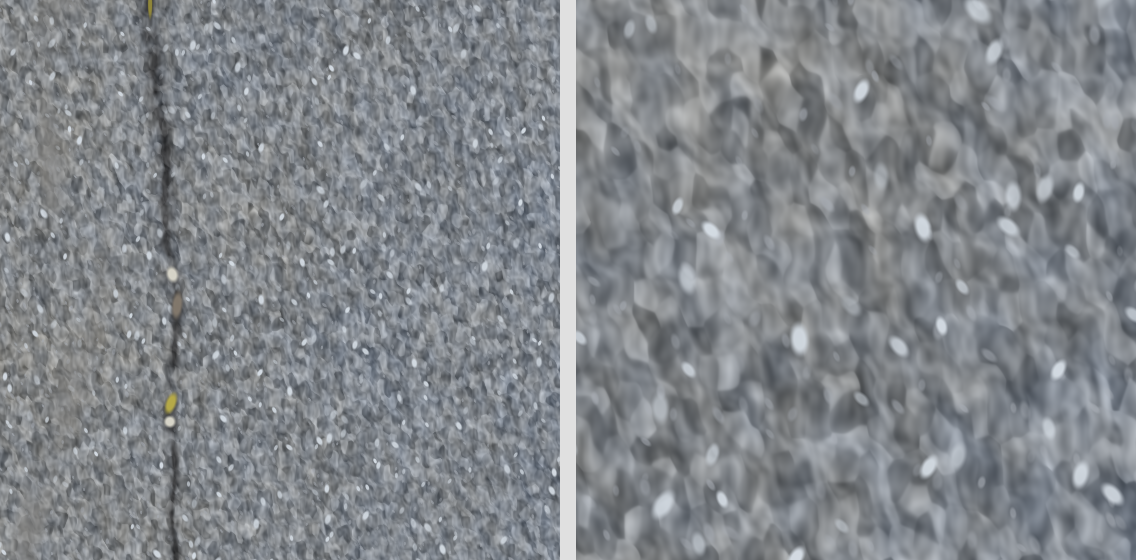
Left, the full canvas; right, a detail of the centre.
Give the GLSL for this texture, as a Shadertoy shader.

```glsl
// Weathered asphalt: fine upright grains, scattered pale chips and a dark crack
// with bits of debris. Smoothed cell tones and gradient noise make the grain,
// jittered ellipses the chips, and a noisy distance to a curve the crack.

const vec3 ASPHALT = vec3(0.500, 0.517, 0.536);
const vec3 WARM_SHIFT = vec3(0.022, 0.004, -0.026);
const vec3 CHIP_COLOR = vec3(0.83, 0.86, 0.89);
const vec3 DULL_CHIP_COLOR = vec3(0.66, 0.68, 0.71);
const vec3 DUST_COLOR = vec3(0.53, 0.525, 0.515);
const vec3 CRACK_COLOR = vec3(0.21, 0.21, 0.215);
const vec3 PEBBLE_COLOR = vec3(0.87, 0.86, 0.81);
const vec3 LEAF_COLOR = vec3(0.73, 0.68, 0.28);
const vec3 TWIG_COLOR = vec3(0.52, 0.48, 0.43);

const vec2 GRAIN_FREQ = vec2(105.0, 66.0);
const float GRAIN_LEAN = 0.18;
const float CELL_CONTRAST = 0.22;
const float COARSE_CONTRAST = 0.16;
const float FINE_CONTRAST = 0.14;
const float CHIP_GRID = 46.0;
const float CHIP_SHARE = 0.14;
const float DULL_GRID = 74.0;
const float DULL_SHARE = 0.22;
const float CRACK_WIDTH = 0.017;

vec3 hash3(vec2 p) {
    vec3 q = fract(p.xyx * vec3(0.1031, 0.1030, 0.0973));
    q += dot(q, q.yxz + 33.33);
    return fract((q.xxy + q.yzz) * q.zyx);
}

float cornerSlope(vec2 cell, vec2 offset) {
    float angle = 6.28318 * hash3(cell + 71.0).x;
    return dot(vec2(cos(angle), sin(angle)), offset);
}

float gradientNoise(vec2 p) {
    vec2 i = floor(p), f = fract(p);
    vec2 u = f * f * f * (f * (f * 6.0 - 15.0) + 10.0);
    vec2 e = vec2(1.0, 0.0);
    float low = mix(cornerSlope(i, f), cornerSlope(i + e, f - e), u.x);
    float high = mix(cornerSlope(i + e.yx, f - e.yx), cornerSlope(i + 1.0, f - 1.0), u.x);
    return mix(low, high, u.y);
}

// Random tone per grain, blended softly where grains meet.
float grainTone(vec2 p) {
    vec2 cell = floor(p);
    float sum = 0.0, weight = 0.0;
    for (int y = -1; y <= 1; y++)
    for (int x = -1; x <= 1; x++) {
        vec2 id = cell + vec2(x, y);
        vec3 h = hash3(id + 19.0);
        vec2 d = p - id - h.xy;
        float w = exp(-11.0 * dot(d, d));
        sum += w * (h.z - 0.5);
        weight += w;
    }
    return sum / weight;
}

float ellipse(vec2 d, vec2 radius, float angle) {
    float c = cos(angle), s = sin(angle);
    d = vec2(c * d.x + s * d.y, c * d.y - s * d.x) / radius;
    return 1.0 - smoothstep(0.55, 1.3, length(d));
}

// Coverage of scattered chips; share is the part of cells that hold one.
float chips(vec2 p, float share, float seed) {
    vec2 cell = floor(p);
    float cover = 0.0;
    for (int y = -1; y <= 1; y++)
    for (int x = -1; x <= 1; x++) {
        vec2 id = cell + vec2(x, y);
        vec3 place = hash3(id + seed);
        vec3 form = hash3(id + seed + 43.0);
        vec2 radius = vec2(0.13, 0.23) + vec2(0.12, 0.22) * form.x * form.x;
        float chip = ellipse(p - id - place.xy, radius, (form.y - 0.4) * 1.5);
        cover = max(cover, chip * step(place.z, share) * mix(0.4, 1.0, form.z));
    }
    return cover;
}

float crackX(float y) {
    return 0.31 - 0.04 * smoothstep(0.45, 1.0, y) + 0.016 * gradientNoise(vec2(y * 9.0, 3.5));
}

void debris(inout vec3 color, vec2 uv, float y, vec2 radius, float angle, vec3 tint) {
    vec2 d = uv - vec2(crackX(y), y);
    color = mix(color, CRACK_COLOR, 0.5 * ellipse(d + vec2(0.0, 0.006), radius * 1.35, angle));
    color = mix(color, tint, 0.95 * ellipse(d, radius, angle));
}

void mainImage(out vec4 fragColor, in vec2 fragCoord) {
    vec2 uv = fragCoord / iResolution.y;
    vec2 leaning = vec2(uv.x + GRAIN_LEAN * uv.y, uv.y);
    vec2 p = leaning * GRAIN_FREQ + 0.5 * gradientNoise(uv * 45.0);

    // Grain and broad drift in tone and hue
    float grain = CELL_CONTRAST * grainTone(p)
        + COARSE_CONTRAST * gradientNoise(p * 0.62 + 11.0)
        + FINE_CONTRAST * gradientNoise(p * 1.5 + 37.0);
    float drift = gradientNoise(uv * vec2(5.0, 4.0) + 8.0);
    float warmth = 0.7 * drift + 0.9 * gradientNoise(p * 0.4 + 53.0) + 0.4 - 0.8 * uv.x;
    vec3 color = ASPHALT + grain + 0.025 * gradientNoise(uv * 9.0 + 5.0) + WARM_SHIFT * warmth;

    // Dust dulls the left side in upright smears
    float dust = smoothstep(0.0, 0.5, gradientNoise(uv * vec2(13.0, 4.0) + 2.3));
    dust *= 1.0 - smoothstep(0.08, 0.28, uv.x);
    color = mix(color, DUST_COLOR, 0.6 * dust);

    // Pale chips
    float clean = 1.0 - 0.7 * dust;
    color = mix(color, DULL_CHIP_COLOR, 0.6 * clean * chips(leaning * DULL_GRID, DULL_SHARE, 5.0));
    color = mix(color, CHIP_COLOR, clean * chips(uv * CHIP_GRID, CHIP_SHARE, 90.0));

    // Crack: a broken dark line inside a wider, blotchy shade
    float away = abs(uv.x - crackX(uv.y));
    float width = CRACK_WIDTH * mix(0.65, 1.25, smoothstep(0.3, 0.75, uv.y));
    float blotch = smoothstep(-0.25, 0.35, gradientNoise(uv * vec2(62.0, 38.0) + 17.0));
    float core = exp(-pow(away / (0.32 * width), 2.0));
    core *= smoothstep(-0.3, 0.25, gradientNoise(vec2(uv.y * 21.0, 7.5)));
    float shade = exp(-pow(away / width, 2.0)) * (0.2 + 0.5 * blotch);
    color = mix(color, CRACK_COLOR + 0.5 * grain, clamp(shade + 0.5 * core, 0.0, 0.85));

    // Debris caught in the crack
    debris(color, uv, 0.455, vec2(0.009, 0.024), -0.1, TWIG_COLOR);
    debris(color, uv, 0.510, vec2(0.010, 0.014), 0.3, PEBBLE_COLOR);
    debris(color, uv, 0.280, vec2(0.009, 0.019), -0.35, LEAF_COLOR);
    debris(color, uv, 0.247, vec2(0.010, 0.010), 0.0, PEBBLE_COLOR);
    debris(color, uv, 0.992, vec2(0.004, 0.024), 0.0, LEAF_COLOR * 0.8);

    fragColor = vec4(clamp(color, 0.0, 1.0), 1.0);
}
```
